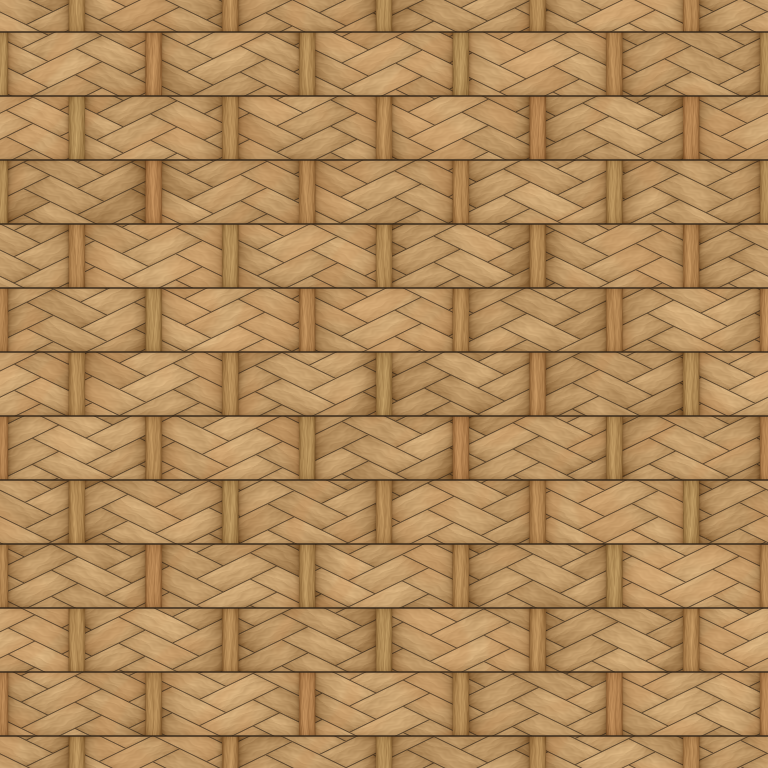
This texture is drawn by a Shadertoy shader. Its source:

```glsl
// Woven basket wall: 12 staggered rows of 5 braided wood panels between upright stakes.
// Each panel holds a squashed herringbone of broad strips; fibres are layered, warped sines.
// All randomness is seeded by wrapped cell numbers, so the sheet tiles.

const float ROWS = 12.0;
const float COLUMNS = 5.0;
const float PANEL_WIDTH = ROWS / COLUMNS;      // lengths below are in row heights
const float STAKE_HALF = 0.128;
const float STRIP_LENGTH = 2.0;                // in strip widths
const vec2 STRIP_STEP = vec2(0.42, 0.205);     // half diagonals of one braid cell

const vec3 LIGHT_WOOD = vec3(0.83, 0.68, 0.48);
const vec3 DEEP_WOOD = vec3(0.54, 0.39, 0.22);
const vec3 RED_WOOD = vec3(0.70, 0.48, 0.28);
const vec3 GAP = vec3(0.20, 0.15, 0.10);

float hash(vec2 p) {
    vec3 q = fract(vec3(p.xyx) * vec3(0.1031, 0.1030, 0.0973));
    q += dot(q, q.yzx + 33.33);
    return fract((q.x + q.y) * q.z);
}

// Fibres running along x, roughly -1..1
float fibres(vec2 p, float seed) {
    float sum = 0.0, amp = 0.34, freq = 5.0;
    for (int i = 0; i < 5; i++) {
        float bend = 1.6 * sin(p.x * freq * 0.32 + seed * 17.0 + float(i));
        sum += amp * sin(p.y * freq + bend + seed * 41.0 + sum * 2.5);
        freq *= 1.7;
        amp *= 0.95;
    }
    return sum;
}

// Soft blotches, roughly -1..1
float stains(vec2 p, float seed) {
    float s = seed * 60.0;
    vec2 w = p + 0.4 * sin(p.yx * 2.7 + vec2(s, s * 1.3));
    return 0.6 * sin(w.x * 2.6 + s) * sin(w.y * 3.4 + s * 1.7)
         + 0.4 * sin(w.x * 6.1 - w.y * 4.3 + s * 2.1);
}

// Herringbone: xy = along and across one strip, zw = strip number
vec4 herringbone(vec2 p) {
    vec2 cell = floor(p);
    float k = mod(cell.x - cell.y, 2.0 * STRIP_LENGTH);
    if (k < STRIP_LENGTH) {
        float start = cell.x - k;
        return vec4(p.x - start, p.y - cell.y, start, cell.y);
    }
    float base = cell.y - (2.0 * STRIP_LENGTH - 1.0 - k);
    return vec4(p.y - base, p.x - cell.x, cell.x + 50.0, base);
}

vec3 braidedPanel(vec2 q, vec2 id, float px) {
    float seed = hash(id + 3.7);
    vec2 mirror = vec2(seed < 0.5 ? -1.0 : 1.0, 1.0);
    vec2 shift = vec2(hash(id + 11.3), hash(id + 23.9)) * vec2(0.5, 0.41);
    vec2 s = (q * mirror + shift) / STRIP_STEP;
    vec4 strip = herringbone(0.5 * vec2(s.y + s.x, s.y - s.x));

    // Distances to the strip's sides and ends, in row heights
    float perUnit = 2.0 / length(1.0 / STRIP_STEP);
    float side = min(strip.y, 1.0 - strip.y) * perUnit;
    float end = min(strip.x, STRIP_LENGTH - strip.x) * perUnit;
    float edge = min(side, end);

    // Wood tone: strip, blotches, grain, then shade at tucked edges
    float stripSeed = hash(strip.zw + id * 7.0 + 100.0);
    float blotch = stains(q, seed);
    float tone = 0.86 + 0.26 * (stripSeed - 0.5) + 0.22 * (seed - 0.5);
    tone += 0.13 * fibres(strip.xy, stripSeed) + 0.12 * blotch;
    tone += 0.16 * (strip.y - 0.5);
    tone -= 0.26 * exp(-end * 14.0) + 0.14 * exp(-side * 30.0);

    // Rounded falloff toward the stakes and the row lines
    float toStake = 0.5 * PANEL_WIDTH - STAKE_HALF - abs(q.x);
    float toRow = 0.5 - abs(q.y);
    tone -= 0.55 * exp(-max(toStake, 0.0) * 6.0) + 0.30 * exp(-toRow * 13.0);
    vec3 color = mix(DEEP_WOOD, LIGHT_WOOD, tone);
    color = mix(color, RED_WOOD, 0.28 * smoothstep(0.05, 0.9, blotch + seed - 0.4));

    // Hairline seam between strips
    float seam = 1.0 - smoothstep(0.0, 0.007 + 0.6 * px, edge);
    return mix(color, GAP, 0.62 * seam);
}

vec3 stake(float x, float y, vec2 id) {
    float seed = hash(id + 71.3);
    float across = abs(x) / STAKE_HALF;
    float tone = 0.58 + 0.18 * fibres(vec2(y * 1.5, x * 7.0), seed);
    tone -= 0.45 * across * across * across + 0.30 * exp(-(0.5 - abs(y)) * 12.0);
    vec3 color = mix(DEEP_WOOD, LIGHT_WOOD, tone);
    return color * mix(vec3(1.02, 0.94, 0.88), vec3(1.0, 1.02, 0.96), seed);
}

void mainImage(out vec4 fragColor, in vec2 fragCoord) {
    vec2 uv = fragCoord / iResolution.xy;
    float px = ROWS / iResolution.y;

    // Row and column grid; every other row moves by half a panel
    float v = uv.y * ROWS + 0.5;
    float row = mod(floor(v), ROWS);
    float y = fract(v) - 0.5;
    float u = uv.x * COLUMNS + 0.5 * (1.0 - mod(row, 2.0));
    vec2 panelId = vec2(mod(floor(u), COLUMNS), row);
    vec2 stakeId = vec2(mod(floor(u + 0.5), COLUMNS), row);
    float panelX = (fract(u) - 0.5) * PANEL_WIDTH;
    float stakeX = (fract(u + 0.5) - 0.5) * PANEL_WIDTH;

    // Stake over panel, with a contact shadow along its sides
    float rim = abs(stakeX) - STAKE_HALF;
    vec3 color = braidedPanel(vec2(panelX, y), panelId, px);
    color = mix(stake(stakeX, y, stakeId), color, smoothstep(-0.5 * px, 0.5 * px, rim));
    color *= 1.0 - vec3(0.14, 0.17, 0.22) * exp(-abs(rim) * 40.0);

    // Dark line between rows
    float toLine = 0.5 - abs(y);
    color = mix(GAP, color, smoothstep(0.010 - 0.5 * px, 0.010 + 0.5 * px, toLine));
    fragColor = vec4(color, 1.0);
}
```
